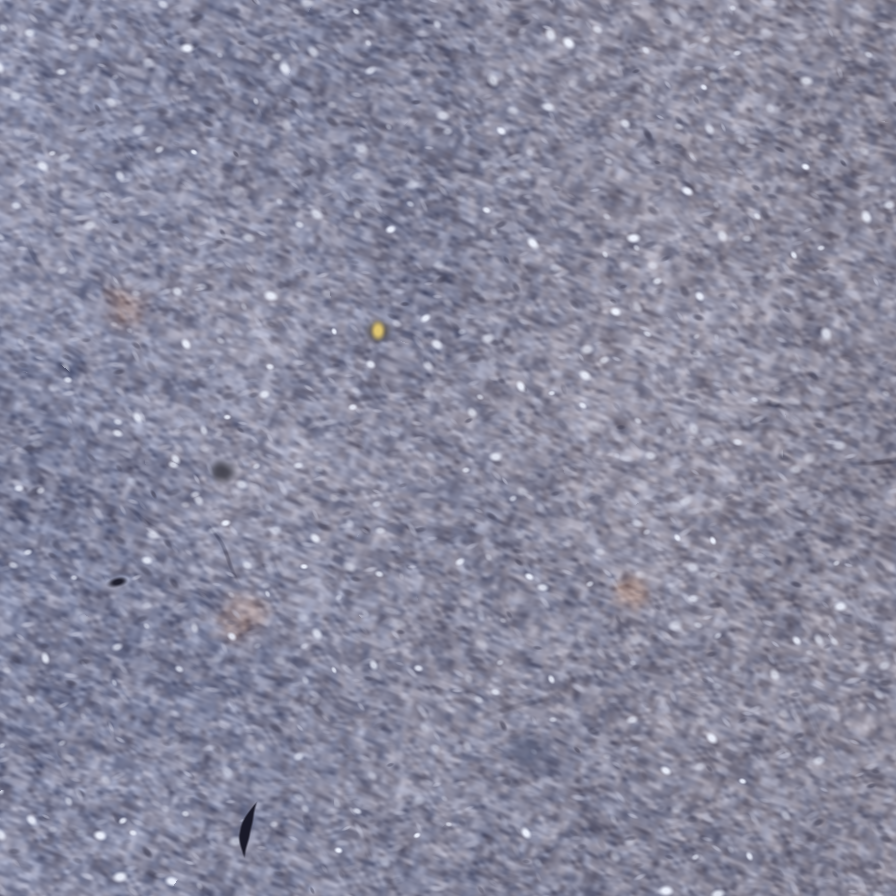
Reproduce this texture procedurally as a Shadertoy shader.

```glsl
vec3 hash3(vec2 cell, uint seed) {
    uvec3 v = uvec3(ivec3(cell, 0)) + uvec3(0u, 0u, seed);
    v = v * 1664525u + 1013904223u;
    v.x += v.y * v.z; v.y += v.z * v.x; v.z += v.x * v.y;
    v ^= v >> 16u;
    v.x += v.y * v.z; v.y += v.z * v.x; v.z += v.x * v.y;
    return vec3(v >> 8u) / 16777216.0;
}

float noise(vec2 p, uint seed) {
    vec2 i = floor(p), f = fract(p);
    f = f * f * (3.0 - 2.0 * f);
    float low = mix(hash3(i, seed).x, hash3(i + vec2(1, 0), seed).x, f.x);
    float high = mix(hash3(i + vec2(0, 1), seed).x, hash3(i + 1.0, seed).x, f.x);
    return mix(low, high, f.y) - 0.5;
}

vec2 rotate(vec2 p, float angle) {
    float c = cos(angle), s = sin(angle);
    return vec2(c * p.x + s * p.y, c * p.y - s * p.x);
}

// Soft ellipse: 1 at the centre, 0 outside the radius
float blob(vec2 p, vec2 radius) {
    return 1.0 - smoothstep(0.3, 1.25, length(p / radius));
}

// Scattered ellipses, mostly tilted down to the right
float flecks(vec2 p, float cells, vec2 radius, float density, uint seed) {
    vec2 home = floor(p * cells);
    float cover = 0.0;
    for (int y = -1; y <= 1; y++)
    for (int x = -1; x <= 1; x++) {
        vec2 cell = home + vec2(x, y);
        vec3 place = hash3(cell, seed), look = hash3(cell, seed + 50u);
        vec2 q = rotate(p - (cell + place.xy) / cells, -0.35 + 1.6 * (look.x - 0.5));
        float strength = mix(0.25, 1.0, look.y * look.y);
        float shape = blob(q, radius * mix(0.6, 1.25, look.z));
        cover = max(cover, step(place.z, density) * strength * shape);
    }
    return cover;
}

void mainImage(out vec4 fragColor, in vec2 fragCoord) {
    vec2 uv = fragCoord / iResolution.y;
    vec2 warp = vec2(noise(uv * 28.0, 1u), noise(uv * 28.0, 2u));
    vec2 ragged = uv + 0.012 * warp;
    vec2 grain = rotate(uv + 0.006 * warp, -0.38);

    // Broad drift from blue to grey
    float cloud = noise(uv * 4.0, 3u) + 0.5 * noise(uv * 9.0, 4u);
    float warmth = smoothstep(-0.1, 0.9, uv.x + 0.4 * cloud);
    vec3 color = mix(vec3(0.505, 0.52, 0.62), vec3(0.55, 0.545, 0.615), warmth);
    color += 0.06 * cloud;

    // Fine tilted grain
    float tone = 0.19 * noise(grain * vec2(75, 145), 5u)
               + 0.19 * noise(grain * vec2(140, 230), 6u)
               + 0.09 * noise(uv * 42.0, 7u);
    color += tone * vec3(1.0, 1.0, 0.96);
    color += 0.03 * noise(uv * 110.0, 8u) * vec3(1.0, 0.1, -1.0);

    // Faint stains and cracks
    float stains = blob(ragged - vec2(0.137, 0.66), vec2(0.03))
                 + blob(ragged - vec2(0.27, 0.31), vec2(0.034))
                 + 1.3 * blob(ragged - vec2(0.703, 0.342), vec2(0.025));
    color += stains * vec3(0.06, 0.0, -0.06);
    color -= 0.16 * flecks(ragged, 6.0, vec2(0.06, 0.004), 0.4, 9u);

    // Dark pits and bright mineral flecks
    float patches = 0.5 + 0.35 * cloud;
    float pits = flecks(uv + 0.004 * warp, 32.0, vec2(0.0075, 0.0038), 0.5, 10u);
    color = mix(color, vec3(0.25, 0.25, 0.33), 0.62 * pits);
    float dull = flecks(uv + 0.004 * warp, 48.0, vec2(0.0085, 0.0034), patches, 11u);
    color = mix(color, vec3(0.8, 0.81, 0.88), 0.55 * dull);
    float sparkle = flecks(uv + 0.003 * warp, 29.0, vec2(0.0066, 0.0047), patches, 12u);
    color = mix(color, vec3(0.93, 0.95, 1.0), sparkle);

    // Lone spots and a golden grain
    color = mix(color, vec3(0.34, 0.37, 0.48), 0.7 * blob(ragged - vec2(0.586, 0.16), vec2(0.026, 0.022)));
    color = mix(color, vec3(0.24, 0.24, 0.28), 0.8 * blob(ragged - vec2(0.25, 0.474), vec2(0.016, 0.012)));
    color = mix(color, vec3(0.12, 0.12, 0.18), blob(ragged - vec2(0.13, 0.347), vec2(0.009, 0.005)));
    vec2 gold = uv - vec2(0.422, 0.631);
    color = mix(color, vec3(0.3, 0.27, 0.24), 0.8 * blob(gold, vec2(0.015, 0.013)));
    color = mix(color, vec3(0.88, 0.78, 0.45), blob(gold, vec2(0.008, 0.011)));

    // Bent dark fibre
    vec2 fibre = uv - vec2(0.274, 0.074);
    fibre.x -= 6.0 * fibre.y * fibre.y + 0.22 * fibre.y;
    float thickness = 0.0055 * (1.0 - smoothstep(0.005, 0.034, abs(fibre.y)));
    float fibreMask = 1.0 - smoothstep(-0.0015, 0.002, abs(fibre.x) - thickness);
    fibreMask *= 1.0 - smoothstep(0.026, 0.033, abs(fibre.y));
    color = mix(color, vec3(0.1, 0.1, 0.16), fibreMask);

    fragColor = vec4(clamp(color, 0.0, 1.0), 1.0);
}
```
